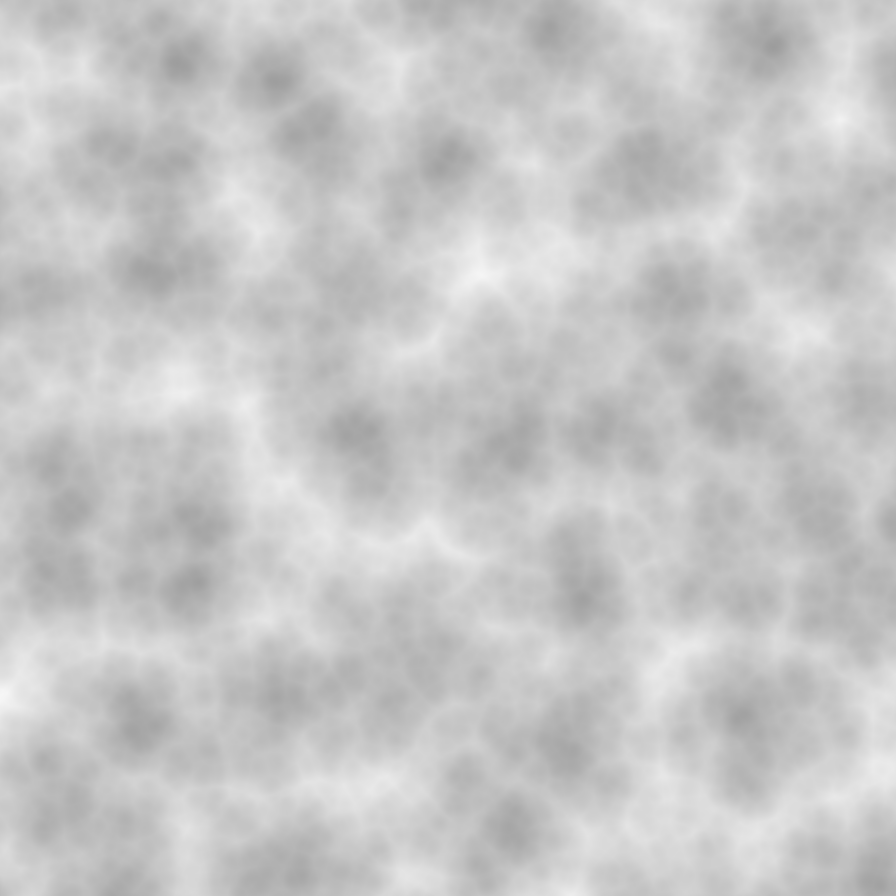
Give the GLSL for this texture, as a Shadertoy shader.

```glsl
const float BASE_CELLS  = 6.0;    // largest cells across the canvas height
const int   OCTAVES     = 4;
const float LACUNARITY  = 2.0;    // cell count ratio between octaves
const float GAIN        = 0.5;    // strength ratio between octaves
const float TIP_SOFTEN  = 0.006;  // rounds the dark cell centres
const float DARK_GREY   = 0.557;  // grey at zero distance
const float LIGHT_GREY  = 1.067;  // grey at one cell distance
const vec2  OCTAVE_STEP = vec2(17.37, 9.71);

// Integer hash: cell and octave to a random point in the unit square
vec2 hashPoint(ivec2 cell, int octave) {
    uvec3 v = uvec3(uint(cell.x), uint(cell.y), uint(octave)) * 1664525u + 1013904223u;
    v.x += v.y * v.z;
    v.y += v.z * v.x;
    v.z += v.x * v.y;
    v ^= v >> 16u;
    v.x += v.y * v.z;
    v.y += v.z * v.x;
    return vec2(v.xy >> 8u) / 16777216.0;
}

// Distance to the nearest scattered point, with softened tips
float cellDistance(vec2 p, int octave) {
    vec2 cell = floor(p);
    vec2 local = p - cell;
    float nearest = 8.0;
    for (int y = -1; y <= 1; y++) {
        for (int x = -1; x <= 1; x++) {
            ivec2 neighbour = ivec2(x, y);
            vec2 offset = vec2(neighbour) + hashPoint(ivec2(cell) + neighbour, octave) - local;
            nearest = min(nearest, dot(offset, offset));
        }
    }
    return sqrt(nearest + TIP_SOFTEN);
}

// Weighted mean of cell distances over several scales
float cloudField(vec2 uv) {
    float sum = 0.0;
    float total = 0.0;
    float weight = 1.0;
    float cells = BASE_CELLS;
    for (int i = 0; i < OCTAVES; i++) {
        sum += weight * cellDistance(uv * cells + float(i + 1) * OCTAVE_STEP, i + 1);
        total += weight;
        weight *= GAIN;
        cells *= LACUNARITY;
    }
    return sum / total;
}

void mainImage(out vec4 fragColor, in vec2 fragCoord) {
    vec2 uv = fragCoord / iResolution.y;
    float grey = mix(DARK_GREY, LIGHT_GREY, cloudField(uv));
    fragColor = vec4(vec3(clamp(grey, 0.0, 1.0)), 1.0);
}
```
